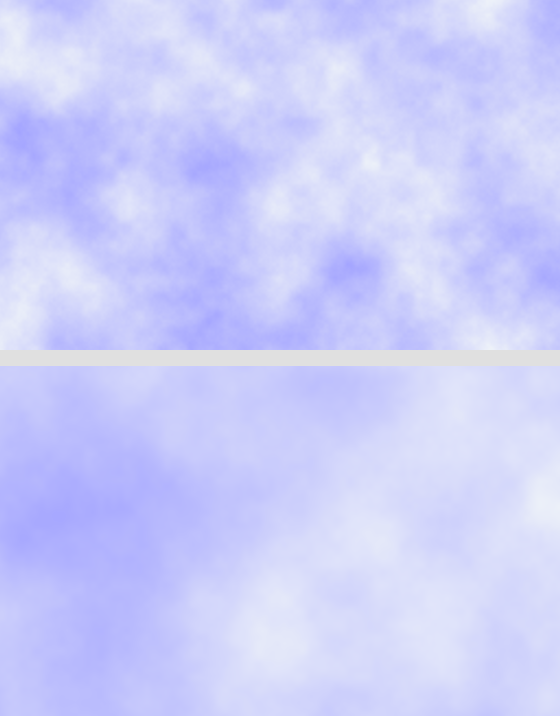
Top: the whole. Bottom: its middle third, enlarged.
Write a Shadertoy shader that draws this texture.

```glsl
// Soft periwinkle haze with pale clouds, like a hazy sky.
// Six octaves of value noise, each half as large and about half as strong,
// are summed and blended from violet blue to near white.

// Sine-free hash of a lattice point, 0 to 1
float hash(vec2 cell) {
    vec3 p = fract(vec3(cell.xyx) * 0.1031);
    p += dot(p, p.yzx + 33.33);
    return fract((p.x + p.y) * p.z);
}

// Lattice values joined by a smooth curve
float valueNoise(vec2 p) {
    vec2 cell = floor(p);
    vec2 f = fract(p);
    vec2 blend = f * f * (3.0 - 2.0 * f);
    float low = mix(hash(cell), hash(cell + vec2(1.0, 0.0)), blend.x);
    float high = mix(hash(cell + vec2(0.0, 1.0)), hash(cell + vec2(1.0, 1.0)), blend.x);
    return mix(low, high, blend.y);
}

// Fractal sum; the offset keeps the octave lattices apart
float cloudDensity(vec2 p) {
    float sum = 0.0;
    float strength = 0.5;
    for (int octave = 0; octave < 6; octave++) {
        sum += strength * valueNoise(p);
        p = p * 2.0 + vec2(17.3, 9.7);
        strength *= 0.54;
    }
    return sum;
}

void mainImage(out vec4 fragColor, in vec2 fragCoord) {
    // Five coarse cells over the canvas height
    vec2 uv = fragCoord / iResolution.y;
    float density = cloudDensity(uv * 5.0 + vec2(23.0, 41.0));

    // Violet blue gaps to white cloud
    vec3 deepBlue = vec3(0.578, 0.578, 1.005);
    vec3 paleCloud = vec3(0.978, 0.998, 0.97);
    vec3 color = mix(deepBlue, paleCloud, density);
    fragColor = vec4(clamp(color, 0.0, 1.0), 1.0);
}
```
